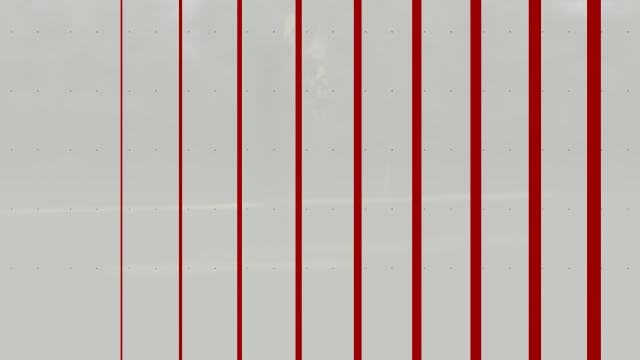
Give the GLSL for this pattern, as a Shadertoy shader.

```glsl
// Red vertical bars of growing width on a pale grey panel with faint woodland reflections.
#define BAR_COUNT 9.0
#define FIRST_BAR 0.1885
#define BAR_PITCH 0.0911
#define FIRST_WIDTH 0.0026
#define WIDTH_STEP 0.00237
#define RIVET_PITCH vec2(0.0922, 0.1642)
#define PANEL_COLOR vec3(0.776, 0.776, 0.761)
#define BAR_COLOR vec3(0.605, 0.0, 0.004)
#define WARM_LIGHT vec3(0.055, 0.05, 0.03)
#define SKY_LIGHT vec3(0.05, 0.06, 0.08)

float hash(vec2 p) {
    return fract(sin(dot(p, vec2(127.1, 311.7))) * 43758.55);
}

float noise(vec2 p) {
    vec2 cell = floor(p), f = fract(p);
    f = f * f * (3.0 - 2.0 * f);
    return mix(mix(hash(cell), hash(cell + vec2(1, 0)), f.x),
               mix(hash(cell + vec2(0, 1)), hash(cell + 1.0), f.x), f.y);
}

float fbm(vec2 p) {
    float sum = 0.0, weight = 0.5;
    for (int i = 0; i < 4; i++) {
        sum += weight * noise(p);
        p = p * 2.03 + 7.1;
        weight *= 0.5;
    }
    return sum;
}

// Soft elliptical patch of light
float glow(vec2 p, vec2 center, vec2 radius) {
    vec2 d = (p - center) / radius;
    return exp(-dot(d, d));
}

// Thin sloping band of light with faded ends
float streak(vec2 p, vec2 a, vec2 b, float thickness) {
    float t = (p.x - a.x) / (b.x - a.x);
    float ends = smoothstep(-0.05, 0.15, t) * smoothstep(1.05, 0.9, t);
    float d = (p.y - mix(a.y, b.y, t)) / thickness;
    return ends * exp(-d * d);
}

vec3 reflections(vec2 p) {
    // Dim tree line and trunks in the upper half
    float trees = smoothstep(0.38, 0.6, p.y) * smoothstep(1.15, 0.75, p.y);
    float foliage = fbm(p * vec2(24.0, 14.0)) - 0.47;
    float trunks = glow(p, vec2(0.42, 0.72), vec2(0.025, 0.3));
    vec3 light = vec3(-0.016 * trees - 0.012 * trunks);
    light += foliage * 0.035 * smoothstep(0.4, 0.9, p.y);

    // Sky and sunlit leaves near the top
    float sky = glow(p, vec2(0.3, 0.98), vec2(0.035, 0.12))
              + 0.7 * glow(p, vec2(0.04, 1.0), vec2(0.06, 0.04))
              + glow(p, vec2(0.92, 0.98), vec2(0.06, 0.025));
    light += SKY_LIGHT * sky * (0.6 + 2.0 * foliage);
    float leaves = glow(p, vec2(0.455, 0.91), vec2(0.018, 0.07))
                 + glow(p, vec2(0.495, 0.8), vec2(0.02, 0.12));
    light += WARM_LIGHT * leaves * smoothstep(0.3, 0.65, fbm(p * vec2(80.0, 35.0)));

    // Sunlit bands on the ground
    float ripple = 0.004 * (noise(p * vec2(18.0, 3.0)) - 0.5);
    vec2 q = p + vec2(0.0, ripple);
    float bands = streak(q, vec2(-0.05, 0.408), vec2(0.41, 0.43), 0.008)
                * (0.45 + 0.55 * smoothstep(0.2, 0.38, p.x))
                + 0.5 * streak(q, vec2(0.42, 0.436), vec2(0.87, 0.46), 0.01)
                + 0.45 * streak(q, vec2(0.15, 0.25), vec2(0.56, 0.268), 0.014)
                + 0.25 * streak(q, vec2(0.3, 0.29), vec2(0.83, 0.335), 0.018);
    float wisp = glow(p, vec2(0.604 + 0.09 * (p.y - 0.5), 0.5), vec2(0.005, 0.055));
    return light + WARM_LIGHT * (bands + 0.35 * wisp);
}

// Two faint rivets in each cell of a regular grid
float rivets(vec2 p, float aspect) {
    vec2 cell = p - vec2(0.336, 0.0905);
    float d = 1.0;
    for (int i = 0; i < 2; i++) {
        vec2 local = cell - vec2(0.0508 * float(i), 0.0);
        vec2 offset = (fract(local / RIVET_PITCH + 0.5) - 0.5) * RIVET_PITCH;
        d = min(d, length(offset * vec2(aspect, 1.0)));
    }
    return smoothstep(0.0035, 0.0008, d) * step(0.2, p.y);
}

void mainImage(out vec4 fragColor, in vec2 fragCoord) {
    vec2 p = fragCoord / iResolution.xy;
    float aspect = iResolution.x / iResolution.y;
    float pixel = 1.0 / iResolution.x;

    // Panel
    vec3 color = PANEL_COLOR + reflections(p);
    color -= 0.16 * rivets(p, aspect);

    // Bars share an even pitch on their left edges and widen to the right
    float index = clamp(floor((p.x - FIRST_BAR + 0.02) / BAR_PITCH), 0.0, BAR_COUNT - 1.0);
    float left = FIRST_BAR + index * BAR_PITCH;
    float halfWidth = 0.5 * (FIRST_WIDTH + index * WIDTH_STEP);
    float edge = abs(p.x - left - halfWidth) - halfWidth;
    float bar = clamp(0.5 - edge / pixel, 0.0, 1.0);
    vec3 red = BAR_COLOR + 0.015 * (fbm(p * vec2(40.0, 12.0)) - 0.5);
    color = mix(color, red, bar);

    fragColor = vec4(clamp(color, 0.0, 1.0), 1.0);
}
```
